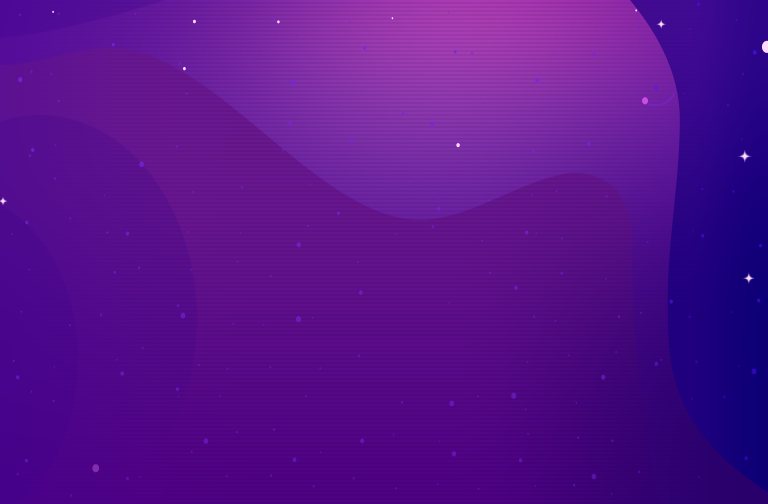
A Shadertoy shader for this background:

```glsl
// Violet night sky: layered wavy panels, a pink top glow, fine scanlines and scattered stars.

#define ASPECT 1.524
#define LINE_COUNT 126.0
#define LINE_DEPTH 0.10
#define PINK_GLOW vec3(0.20, 0.05, 0.04)
#define ORCHID vec3(0.52, 0.215, 0.69)
#define VIOLET vec3(0.31, 0.03, 0.59)
#define PLUM vec3(0.42, 0.095, 0.575)
#define GRAPE vec3(0.31, 0.0, 0.53)
#define INDIGO vec3(0.22, 0.0, 0.55)
#define NIGHT vec3(0.16, 0.0, 0.42)
#define STAR_VIOLET vec3(0.45, 0.15, 0.88)
#define STAR_WHITE vec3(1.0, 0.86, 1.0)

float sq(float x) { return x * x; }

// Smooth step that falls from one to zero between a and b
float fall(float a, float b, float x) { return 1.0 - smoothstep(a, b, x); }

// Coverage of a shape whose signed distance is negative inside
float fill(float d) {
    float edge = 0.7 / iResolution.y;
    return fall(-edge, edge, d);
}

float smoothMax(float a, float b, float k) {
    float h = max(k - abs(a - b), 0.0) / k;
    return max(a, b) + 0.25 * h * h * k;
}

vec2 hash2(vec2 p) {
    vec3 q = fract(p.xyx * vec3(0.1031, 0.1030, 0.0973));
    q += dot(q, q.yzx + 33.33);
    return fract((q.xx + q.yz) * q.zy);
}

float ellipse(vec2 p, vec2 center, vec2 radii) {
    return (length((p - center) / radii) - 1.0) * min(radii.x, radii.y);
}

float disc(vec2 p, vec2 center, float radius) {
    return fill(length((p - center) * vec2(1.2, 1.0)) - radius);
}

// Four-pointed star with concave sides
float sparkle(vec2 p, vec2 center, float radius) {
    vec2 d = sqrt(abs(p - center) / radius);
    return fall(-0.3, 0.3, d.x + d.y - 1.0);
}

// One jittered dot in some cells of a grid
float stars(vec2 p, float cells, float radius, float chance) {
    vec2 id = floor(p * cells);
    vec2 place = hash2(id + cells);
    vec2 kind = hash2(id + cells + 71.3);
    vec2 center = (id + 0.2 + 0.6 * place) / cells;
    return step(kind.x, chance) * disc(p, center, radius * mix(0.5, 1.0, kind.y));
}

// Central panel: rolling top edge and a steep right side
float centerPanel(vec2 p) {
    float top = 0.871 + 0.034 * smoothstep(0.0, 0.218, p.x)
              - 0.341 * smoothstep(0.218, 0.833, p.x)
              + 0.095 * smoothstep(0.833, 1.161, p.x);
    float side = 1.254 + 0.056 * sq((0.504 - p.y) / 0.504);
    return smoothMax(p.y - top, p.x - side, 0.14);
}

// Right panel: S-shaped left edge that sweeps into the lower corner
float rightPanel(vec2 p) {
    float depth = 1.0 - p.y;
    float side = 1.349 - 0.099 * sq(max(1.0 - depth / 0.238, 0.0))
               - 0.024 * smoothstep(0.238, 0.595, depth)
               + 0.198 * pow(max((depth - 0.595) / 0.381, 0.0), 3.0);
    return side - p.x;
}

void mainImage(out vec4 fragColor, in vec2 fragCoord) {
    vec2 p = fragCoord / iResolution.xy * vec2(ASPECT, 1.0);

    // Upper backdrop with its glow
    vec2 haze = (p - vec2(0.85, 0.85)) * vec2(1.79, 2.83);
    vec3 color = mix(VIOLET, ORCHID, exp(-dot(haze, haze)));
    vec2 glow = (p - vec2(1.0, 1.02)) * vec2(2.2, 5.0);
    color += PINK_GLOW * exp(-dot(glow, glow));
    float corner = 0.925 + 0.075 * pow(p.x / 0.327, 1.4);
    color = mix(color, INDIGO, 0.25 * fill(corner - p.y));

    // Central panel and the left lobes
    vec3 center = mix(GRAPE, PLUM, smoothstep(-0.1, 0.75, p.y));
    center = mix(center, INDIGO, 0.35 * fall(-0.1, 0.4, p.x));
    float lobe = fill(ellipse(p, vec2(0.079, 0.365), vec2(0.312, 0.407)));
    center = mix(center, INDIGO, 0.22 * lobe * smoothstep(0.0, 0.4, p.y));
    float innerLobe = fill(ellipse(p, vec2(-0.079, 0.286), vec2(0.234, 0.327)));
    center = mix(center, INDIGO, 0.2 * innerLobe);
    color = mix(color, center, fill(centerPanel(p)));

    // Dusk toward the lower right, then the right panel
    float dusk = smoothstep(0.9, 1.5, p.x) * fall(0.1, 0.85, p.y);
    color = mix(color, NIGHT, dusk);
    vec3 right = mix(vec3(0.13, 0.0, 0.50), vec3(0.26, 0.04, 0.58), smoothstep(0.35, 1.0, p.y));
    right -= vec3(0.08, 0.02, 0.04) * smoothstep(1.35, 1.52, p.x);
    color = mix(color, right, fill(rightPanel(p)));

    // Scanlines, strongest in the middle
    float lineMask = smoothstep(0.0, 0.5, p.x) * fall(1.1, 1.5, p.x);
    color *= 1.0 - LINE_DEPTH * lineMask * (0.5 + 0.5 * sin(6.2832 * LINE_COUNT * p.y));

    // Scattered stars: small, large, and white ones near the top
    float dots = max(0.7 * stars(p, 12.0, 0.0028, 0.6), 0.85 * stars(p, 6.3, 0.0060, 0.65));
    vec3 dotColor = mix(STAR_VIOLET, vec3(0.27, 0.06, 0.88), smoothstep(1.2, 1.4, p.x));
    color = mix(color, dotColor, dots * mix(0.55, 1.0, p.y));
    color = mix(color, STAR_WHITE, stars(p, 17.0, 0.0035, 0.12 * smoothstep(0.65, 1.0, p.y)));

    // Bright discs and a comet with a curved tail
    color = mix(color, STAR_WHITE, disc(p, vec2(1.522, 0.907), 0.012));
    color = mix(color, STAR_WHITE, disc(p, vec2(0.909, 0.712), 0.004));
    color = mix(color, vec3(0.50, 0.18, 0.67), disc(p, vec2(0.190, 0.071), 0.008));
    float tail = fill(abs(length(p - vec2(1.30, 0.833)) - 0.042) - 0.002);
    tail *= step(1.285, p.x) * fall(0.805, 0.825, p.y);
    color = mix(color, STAR_VIOLET, 0.5 * tail);
    color = mix(color, vec3(0.80, 0.30, 0.90), disc(p, vec2(1.280, 0.800), 0.007));

    // Sparkles
    float shine = sparkle(p, vec2(1.312, 0.952), 0.010) + sparkle(p, vec2(1.478, 0.690), 0.013)
                + sparkle(p, vec2(1.486, 0.448), 0.012) + sparkle(p, vec2(0.006, 0.601), 0.010);
    color = mix(color, STAR_WHITE, min(shine, 1.0));

    fragColor = vec4(color, 1.0);
}
```
